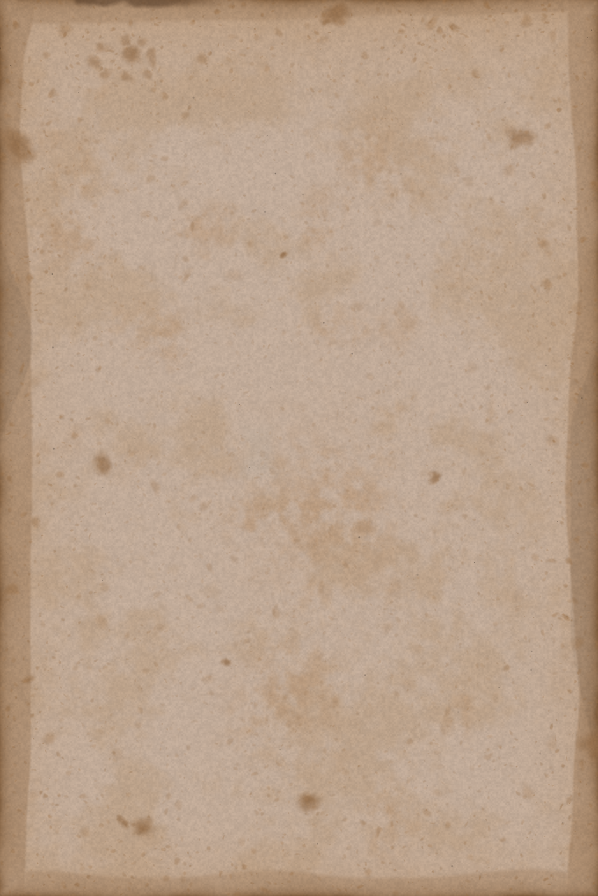
A WebGL 2 fragment shader for this texture:

```glsl
#version 300 es
precision highp float;
// A sheet of aged, foxed paper: mottled cream ground, browned wavy margins,
// soft blooms and rust spots. Value noise shapes the stains; jittered
// grids scatter the small foxing and a fine hash gives the paper grain.
uniform vec2 u_resolution;
out vec4 fragColor;

float hash(vec2 p) {
  vec3 h = fract(p.xyx * 0.1031);
  h += dot(h, h.yzx + 33.33);
  return fract((h.x + h.y) * h.z);
}

float noise(vec2 p) {
  vec2 i = floor(p), f = fract(p);
  f = f * f * (3.0 - 2.0 * f);
  return mix(mix(hash(i), hash(i + vec2(1, 0)), f.x),
             mix(hash(i + vec2(0, 1)), hash(i + 1.0), f.x), f.y);
}

float fbm(vec2 p) {
  float sum = 0.0, gain = 0.5;
  for (int i = 0; i < 5; i++) {
    sum += gain * noise(p);
    p = mat2(1.6, 1.2, -1.2, 1.6) * p + 7.3;
    gain *= 0.5;
  }
  return sum;
}

float bump(float x, float width) { return exp(-x * x / (width * width)); }

// Irregular spots, one per grid cell, present with the given chance.
float foxing(vec2 q, float cells, float chance, float size) {
  vec2 g = q * cells, id = floor(g);
  float ink = 0.0;
  for (int k = 0; k < 9; k++) {
    vec2 c = id + vec2(k % 3 - 1, k / 3 - 1);
    vec2 center = c + vec2(hash(c + 11.0), hash(c + 47.0));
    float r = size * (0.4 + hash(c + 83.0));
    float spot = 1.0 - smoothstep(r * 0.2, r, distance(g, center));
    ink = max(ink, spot * step(hash(c + 5.0), chance) * (0.3 + 0.7 * hash(c + 29.0)));
  }
  return ink;
}

// Rust spots: centre and radius, in units of the canvas width.
const vec3 BLOTS[12] = vec3[12](
  vec3(0.557, 1.473, 0.021), vec3(0.211, 1.410, 0.021), vec3(0.029, 1.256, 0.030),
  vec3(0.871, 1.270, 0.023), vec3(0.473, 1.070, 0.010), vec3(0.170, 0.723, 0.018),
  vec3(0.373, 0.391, 0.012), vec3(0.240, 0.121, 0.021), vec3(0.211, 0.131, 0.010),
  vec3(0.521, 0.160, 0.021), vec3(0.721, 0.693, 0.012), vec3(0.997, 0.250, 0.028));

// Faint warm blooms, same layout.
const vec3 BLOOMS[12] = vec3[12](
  vec3(0.547, 0.640, 0.130), vec3(0.420, 0.650, 0.045), vec3(0.635, 1.227, 0.065),
  vec3(0.480, 0.328, 0.085), vec3(0.107, 1.110, 0.045), vec3(0.348, 1.104, 0.035),
  vec3(0.137, 1.210, 0.040), vec3(0.766, 0.314, 0.030), vec3(0.527, 1.119, 0.035),
  vec3(0.664, 0.133, 0.040), vec3(0.264, 0.943, 0.045), vec3(0.576, 0.943, 0.040));

void main() {
  vec2 p = gl_FragCoord.xy / u_resolution;
  vec2 q = p * vec2(1.0, 1.5);
  vec2 warp = vec2(fbm(q * 24.0), fbm(q * 24.0 + 60.0)) - 0.48;
  vec3 rust = vec3(0.54, 0.385, 0.24);
  vec3 warm = vec3(0.725, 0.60, 0.48);

  // Mottled ground, warmer near the rim.
  float rim = min(min(p.x, 1.0 - p.x), min(q.y, 1.5 - q.y));
  float speckle = fbm(q * 55.0);
  float mottle = fbm(q * 9.0 + 3.0) + 0.35 * (speckle - 0.48);
  vec3 color = mix(vec3(0.757, 0.671, 0.601), vec3(0.735, 0.635, 0.542), smoothstep(0.42, 0.72, mottle));
  color = mix(color, warm, 0.7 * exp(-rim * 15.0) + 0.3 * smoothstep(0.82, 1.0, p.y));

  // Grainy blooms, named and scattered, and a pale rubbed patch.
  float bloom = 0.7 * foxing(q + warp * 0.06 + 2.0, 8.0, 0.4, 0.35);
  for (int i = 0; i < 12; i++) {
    float d = length(q - BLOOMS[i].xy + warp * 0.09) / BLOOMS[i].z;
    bloom = max(bloom, exp(-d * d));
  }
  color = mix(color, vec3(0.715, 0.59, 0.475), bloom * smoothstep(0.2, 0.8, speckle) * 0.85);
  vec2 patchDist = abs(q - vec2(0.434, 0.745) + warp * 0.03) - vec2(0.02, 0.036);
  float rubbed = 1.0 - smoothstep(-0.015, 0.02, max(patchDist.x, patchDist.y));
  color = mix(color, vec3(0.735, 0.67, 0.61), 0.5 * rubbed);

  // Browned margins with a crisp, wavy inner edge.
  float wave = 0.008 * (noise(q * 9.0) - 0.5);
  float left = 0.053 - 0.020 * bump(p.y - 0.86, 0.10) + 0.012 * smoothstep(0.93, 0.99, p.y) - 0.01 * bump(p.y - 0.06, 0.1);
  float right = 0.044 + 0.009 * cos((p.y - 0.47) * 12.566);
  float top = 0.043 - 0.022 * p.x;
  float bottom = 0.036 + 0.007 * sin(p.x * 15.0 + 1.0);
  float sides = max(left - p.x, right - 1.0 + p.x) + wave;
  float ends = max(top - 1.5 + q.y, bottom - q.y) + wave;
  float margin = max(smoothstep(-0.002, 0.004, sides), 0.75 * smoothstep(-0.004, 0.006, ends));
  color = mix(color, vec3(0.645, 0.52, 0.405), margin * (0.45 + 0.4 * fbm(q * 12.0)));

  // Overlapping darker folds on either side, then the scorched rim.
  float foldLeft = smoothstep(0.49, 0.62, p.y) * (1.0 - smoothstep(0.62, 0.75, p.y)) * 0.055 - p.x;
  float foldRight = (1.0 - smoothstep(0.52, 0.63, p.y)) * smoothstep(0.12, 0.3, p.y) * 0.046 - 1.0 + p.x;
  color *= 1.0 - 0.06 * smoothstep(-0.002, 0.003, max(foldLeft, foldRight));
  float scorch = exp(-rim * 110.0) * (0.1 + 1.1 * fbm(q * 16.0 + 20.0));
  scorch += 0.5 * exp((p.x - 1.0) * 60.0) * bump(p.y - 0.24, 0.12) * speckle;
  color = mix(color, rust * 0.88, clamp(scorch, 0.0, 0.85));

  // Large rust spots, with a ring of satellites around the upper-left one.
  float blot = 0.0;
  for (int i = 0; i < 12; i++) {
    float d = length(q - BLOTS[i].xy + warp * 0.04) / BLOTS[i].z;
    blot = max(blot, 1.0 - smoothstep(0.2, 1.2, d));
  }
  for (int i = 0; i < 8; i++) {
    float a = float(i) * 0.785;
    vec2 c = vec2(0.205, 1.402) + vec2(cos(a), sin(a)) * vec2(0.045, 0.033);
    blot = max(blot, 0.6 - 0.6 * smoothstep(0.003, 0.014, length(q - c + warp * 0.035)));
  }
  color = mix(color, rust, blot * (0.4 + 0.4 * speckle));

  // Scattered foxing, denser toward the rim, and rare dark flecks.
  float dense = 0.4 + 0.6 * exp(-rim * 9.0);
  vec2 s = q + warp * 0.03;
  float spots = 0.6 * foxing(s, 13.0, 0.35, 0.17) + 0.6 * foxing(s + 3.0, 34.0, 0.25, 0.22) + 0.5 * foxing(s + 9.0, 85.0, 0.22, 0.33);
  color = mix(color, vec3(0.59, 0.43, 0.275), min(spots * dense, 0.6));
  color *= 1.0 - 0.3 * foxing(q + 5.0, 45.0, 0.02, 0.09);

  // Torn lip along the top left.
  float lip = smoothstep(0.12, 0.13, p.x) * (1.0 - smoothstep(0.25, 0.4, p.x));
  float tear = 1.0 - smoothstep(0.004, 0.016, 1.5 - q.y + warp.x * 0.02);
  color = mix(color, vec3(0.36, 0.26, 0.18), 0.6 * lip * tear);

  // Paper fibre and grain.
  color *= 1.0 + 0.05 * (noise(q * 190.0) - 0.5) + 0.045 * (hash(floor(q * 340.0)) - 0.5);
  fragColor = vec4(color, 1.0);
}
```
